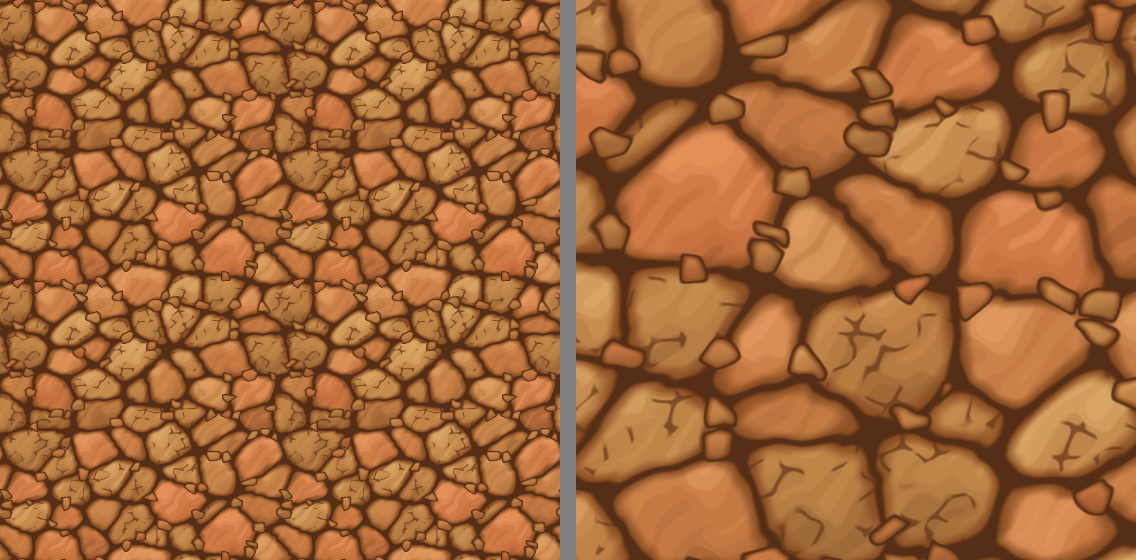
Left, the full canvas; right, a detail of the centre.
Give the GLSL for this texture, as a WebGL 2 fragment shader.

```glsl
#version 300 es
precision highp float;
// Seamless warm brown cobblestones with cracks and pebbles packed in the joints.
uniform vec2 u_resolution;
out vec4 fragColor;

const float TAU = 6.2831853;
const vec2 REPEATS = vec2(2.0);          // whole tiles across and down
const vec2 STONE_COUNT = vec2(7.0, 9.0); // stones per tile
const vec2 CHIP_COUNT = vec2(23.0, 28.0); // pebbles and crack cells per tile
const float STONE_ROUNDNESS = 13.0;      // lower is rounder
const float CHIP_ROUNDNESS = 16.0;
const float SIZE_SPREAD = 0.38;
const float GAP = 0.03;                  // half joint width, in stone cells
const float RIM = 0.13;                  // width of the shaded stone border
const float PEBBLE_REACH = 0.025;
const float PEBBLE_SHARE = 0.62;
const float CRACKED_SHARE = 0.5;
const vec2 LIGHT_DIRECTION = vec2(-0.35, 0.94);

const vec3 JOINT = vec3(0.33, 0.18, 0.085);
const vec3 RIM_COLOR = vec3(0.55, 0.31, 0.14);
const vec3 SHADE = vec3(0.64, 0.40, 0.22);
const vec3 BODY = vec3(0.77, 0.50, 0.28);
const vec3 HIGHLIGHT = vec3(0.87, 0.62, 0.39);
const vec3 RED_TINT = vec3(1.03, 0.89, 0.88);
const vec3 OCHRE_TINT = vec3(0.97, 1.04, 1.0);

struct Cell {
  float edge;   // rounded distance to the border, in cells
  vec2 centre;  // in tile units
  vec2 offset;  // from the centre, in cells
  vec3 random;
};

vec3 hash3(vec2 p) {
  vec3 q = vec3(dot(p, vec2(127.1, 311.7)), dot(p, vec2(269.5, 183.3)), dot(p, vec2(419.2, 371.9)));
  return fract(sin(q) * 43758.5453);
}

// Wrapped site: jittered centre in xy, size weight in z.
vec3 cellSite(vec2 id, vec2 count, float spread) {
  vec3 h = hash3(mod(id, count) + count);
  return vec3(id + 0.5 + 0.82 * (h.xy - 0.5), spread * h.z);
}

// Weighted cellular noise with a smooth minimum over all borders.
Cell cellular(vec2 p, vec2 count, float spread, float roundness) {
  vec2 q = p * count, base = floor(q), nearestId = base;
  vec3 nearest = vec3(0.0);
  float best = 1e5;
  for (int y = -2; y <= 2; y++)
    for (int x = -2; x <= 2; x++) {
      vec2 id = base + vec2(x, y);
      vec3 s = cellSite(id, count, spread);
      float d = dot(q - s.xy, q - s.xy) - s.z;
      if (d < best) { best = d; nearest = s; nearestId = id; }
    }
  float sum = 1e-6;
  for (int y = -2; y <= 2; y++)
    for (int x = -2; x <= 2; x++) {
      if (x == 0 && y == 0) continue;
      vec3 s = cellSite(nearestId + vec2(x, y), count, spread);
      float d = dot(q - s.xy, q - s.xy) - s.z - best;
      sum += exp(-roundness * d / max(2.0 * length(s.xy - nearest.xy), 0.1));
    }
  vec3 random = hash3(mod(nearestId, count) + 71.0);
  return Cell(-log(sum) / roundness, nearest.xy / count, q - nearest.xy, random);
}

// Layered sines with whole frequencies, so they wrap on the tile.
float waves(vec2 p, float phase) {
  float a = sin(TAU * dot(p, vec2(7.0, 4.0)) + phase);
  float b = sin(TAU * dot(p, vec2(-5.0, 11.0)) + 1.7 * phase + a);
  float c = sin(TAU * dot(p, vec2(17.0, -9.0)) + 2.3 * phase + 1.5 * b);
  return (a + b + c) / 3.0;
}

// Soft steps that read as flat brush strokes.
float brushSteps(float tone) {
  float t = tone * 6.0;
  return (floor(t) + smoothstep(0.3, 0.7, fract(t))) / 6.0;
}

vec3 stoneColor(float tone, vec3 random) {
  vec3 c = mix(SHADE, BODY, smoothstep(0.0, 0.5, tone));
  c = mix(c, HIGHLIGHT, smoothstep(0.5, 1.0, tone));
  return c * mix(OCHRE_TINT, RED_TINT, random.x * random.x);
}

void main() {
  vec2 p = gl_FragCoord.xy / u_resolution * REPEATS;
  p += 0.005 * vec2(waves(p.yx, 0.4), waves(p, 2.1));

  Cell stone = cellular(p, STONE_COUNT, SIZE_SPREAD, STONE_ROUNDNESS);
  Cell chip = cellular(p, CHIP_COUNT, 0.2, CHIP_ROUNDNESS);
  float chipSite = cellular(chip.centre, STONE_COUNT, SIZE_SPREAD, STONE_ROUNDNESS).edge;

  // Domed stones with painted patches
  float paint = waves(p, TAU * stone.random.y);
  float tone = 0.52 + 0.45 * dot(stone.offset, LIGHT_DIRECTION) + 0.24 * paint
             + 0.5 * (stone.random.z - 0.5);
  vec3 face = stoneColor(brushSteps(tone), stone.random);
  float rim = smoothstep(GAP, GAP + RIM, stone.edge + 0.025 * paint);
  face = mix(RIM_COLOR, face, rim);

  // Cracks on part of some stones
  float crackArea = step(stone.random.x, CRACKED_SHARE) * smoothstep(0.05, 0.3, -paint);
  float crack = crackArea * (1.0 - smoothstep(0.01, 0.09, chip.edge));
  face = mix(face, JOINT * 1.25, 0.75 * crack);
  vec3 color = mix(JOINT, face, smoothstep(GAP - 0.02, GAP + 0.025, stone.edge));

  // Pebbles whose centres fall in the joints
  float pebble = step(chipSite, PEBBLE_REACH) * step(chip.random.y, PEBBLE_SHARE);
  float pebbleTone = 0.35 + 0.8 * dot(chip.offset, LIGHT_DIRECTION) + 0.3 * (chip.random.z - 0.5);
  vec3 pebbleFace = mix(RIM_COLOR, stoneColor(pebbleTone, chip.random), smoothstep(0.1, 0.27, chip.edge));
  color = mix(color, JOINT, pebble * smoothstep(-0.02, 0.07, chip.edge));
  color = mix(color, pebbleFace, pebble * smoothstep(0.06, 0.15, chip.edge));

  fragColor = vec4(color, 1.0);
}
```
